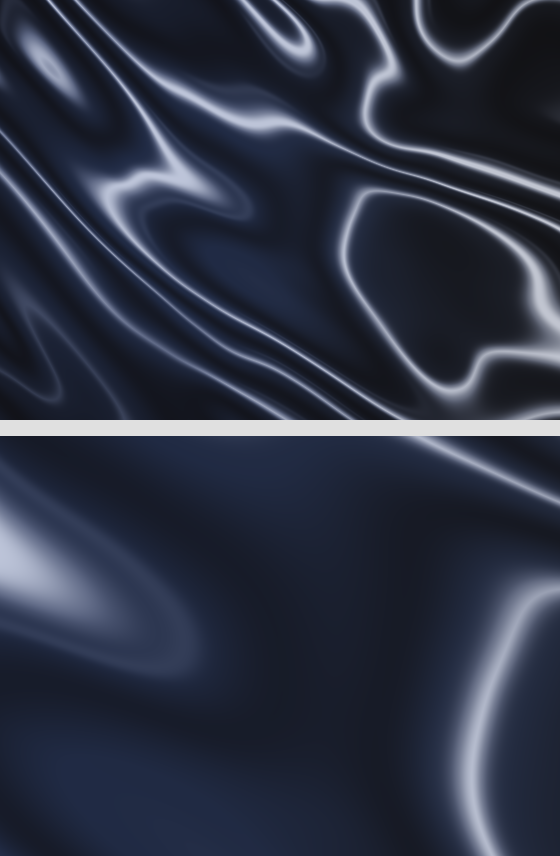
Top: the whole. Bottom: its middle third, enlarged.
Write a WebGL 2 fragment shader that draws this background.

```glsl
#version 300 es
precision highp float;
// Silky folds of pale steel light flowing diagonally over dark navy.

#define BAND_DENSITY 12.0    // phase gained per canvas height across the flow
#define FOLD_STRENGTH 7.5    // how far the noise bends bands into loops
#define FOLD_SCALE vec2(1.65, 2.8)
#define WARP_AMOUNT 0.45
#define LINE_WIDTH 0.23      // half width as a share of the half spacing
#define ECHO_LIGHT 0.15      // strength of the faint companion lines
#define INK vec3(0.063, 0.064, 0.083)
#define NAVY vec3(0.125, 0.165, 0.265)
#define SLATE vec3(0.335, 0.375, 0.490)
#define SILVER vec3(0.740, 0.770, 0.850)

uniform vec2 u_resolution;
out vec4 fragColor;

const float PI = 3.14159;

float hash(vec2 p) {
    vec3 h = fract(p.xyx * vec3(0.1031, 0.1030, 0.0973));
    h += dot(h, h.yzx + 33.33);
    return fract((h.x + h.y) * h.z);
}

// Dot product of a random unit gradient with the offset from its corner.
float cornerSlope(vec2 corner, vec2 offset) {
    float angle = 2.0 * PI * hash(corner + 37.0);
    return dot(vec2(cos(angle), sin(angle)), offset);
}

float gradientNoise(vec2 p) {
    vec2 cell = floor(p);
    vec2 f = p - cell;
    vec2 fade = f * f * f * (f * (f * 6.0 - 15.0) + 10.0);
    vec2 e = vec2(0.0, 1.0);
    float low = mix(cornerSlope(cell, f),
                    cornerSlope(cell + e.yx, f - e.yx), fade.x);
    float high = mix(cornerSlope(cell + e.xy, f - e.xy),
                     cornerSlope(cell + e.yy, f - e.yy), fade.x);
    return mix(low, high, fade.y);
}

void main() {
    vec2 p = gl_FragCoord.xy / u_resolution.y;
    float across = gl_FragCoord.x / u_resolution.x;

    // Flow coordinates: steep on the left, flattening to the right.
    float stream = p.y + 0.95 * p.x - 0.27 * p.x * p.x;
    vec2 q = vec2(p.x, stream) * FOLD_SCALE;
    q += WARP_AMOUNT * vec2(gradientNoise(q * 1.1 + 5.3),
                            gradientNoise(q * 1.1 + 19.7));

    // Bands are contours of a tilted, folded height field.
    float fold = gradientNoise(q + 8.4) + 0.22 * gradientNoise(q * 1.9 + 2.6);
    float phase = (BAND_DENSITY * stream + FOLD_STRENGTH * fold) / PI;
    float band = floor(phase);
    float side = 2.0 * (phase - band) - 1.0;
    float distanceToLine = abs(side);

    // Each line has its own width and light, with one crisper flank.
    float bandSeed = hash(vec2(band + 11.0, 4.0));
    float flank = side > 0.0 ? 1.2 : 0.8;
    float width = LINE_WIDTH * flank * mix(0.85, 1.15, bandSeed);
    float line = exp(-pow(distanceToLine / width, 1.5)) * (1.0 - distanceToLine);

    // Light swells along the lines and fades toward the lower left.
    float drift = gradientNoise(p * 2.3 + 14.2);
    float swell = smoothstep(-0.55, 0.2, drift);
    float reach = mix(0.4, 1.0, smoothstep(0.2, 0.95, stream));
    float light = line * reach * mix(0.62, 1.0, swell) * mix(0.85, 1.15, bandSeed);

    // Faint companion lines run beside the main ones.
    float echo = (side - 0.5) / 0.1;
    light += ECHO_LIGHT * reach * exp(-echo * echo) * smoothstep(-0.1, 0.3, drift);

    // Blue haze gathers around the middle; the corners sink to ink.
    vec2 fromHaze = (p - vec2(0.54, 0.48)) / vec2(0.62, 0.48);
    float haze = exp(-dot(fromHaze, fromHaze));
    float pool = smoothstep(1.0, 0.25, distanceToLine);
    vec3 color = mix(INK, NAVY, clamp(haze * (0.45 + 0.6 * pool) + 0.2 * pool, 0.0, 1.0));

    // Tone ramp from shadow through slate to silver, greyer on the right.
    color = mix(color, SLATE, smoothstep(0.0, 0.5, light));
    color = mix(color, SILVER, smoothstep(0.3, 1.0, light));
    float grey = dot(color, vec3(0.3, 0.5, 0.2));
    color = mix(color, vec3(grey), 0.45 * smoothstep(0.35, 1.0, across));

    fragColor = vec4(color, 1.0);
}
```
